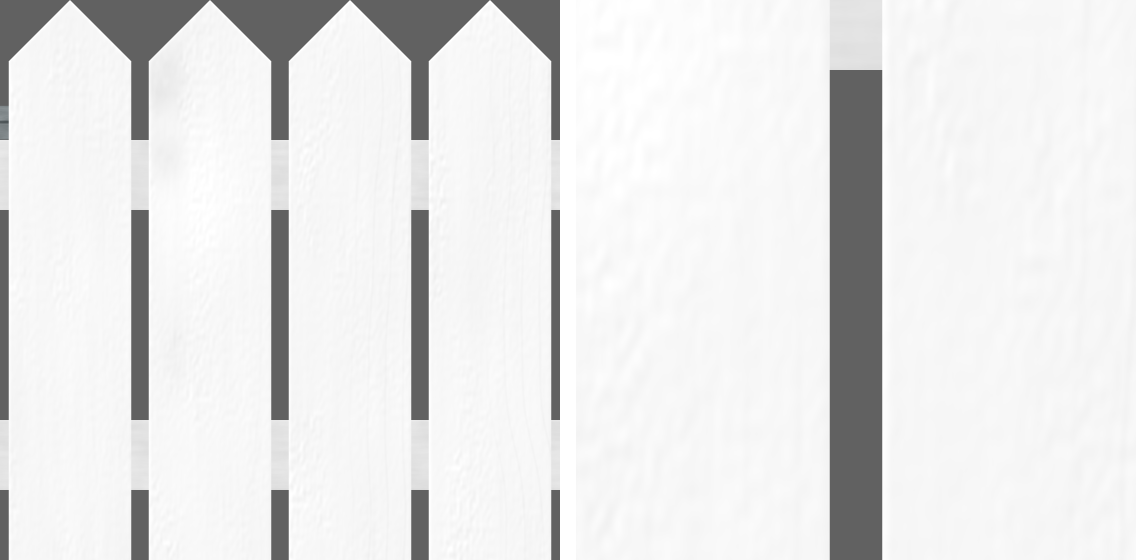
Left, the full canvas; right, a detail of the centre.
Reproduce this pattern procedurally as a WebGL 2 fragment shader.

```glsl
#version 300 es
precision highp float;
// A white picket fence on dark grey: four pointed boards over two rails.
// Boards and rails are distance functions; layered value noise gives each
// board its own grain, curved veins, raised flecks and soft smudges.
uniform vec2 u_resolution;
out vec4 outColor;

const float BOARDS = 4.0;
const float HALF_BOARD = 0.109375;
const float HALF_RAIL = 0.0625;
const vec3 BACKDROP = vec3(0.38);
const vec3 RAIL_PAINT = vec3(0.885);
const vec3 BOARD_PAINT = vec3(0.968);
const vec3 OLD_WOOD = vec3(0.50, 0.53, 0.54);

float hash(vec2 p) {
  vec3 q = fract(p.xyx * vec3(0.1031, 0.1030, 0.0973));
  q += dot(q, q.yzx + 33.33);
  return fract((q.x + q.y) * q.z);
}

float noise(vec2 p) {
  vec2 cell = floor(p);
  vec2 f = fract(p);
  f = f * f * (3.0 - 2.0 * f);
  float low = mix(hash(cell), hash(cell + vec2(1.0, 0.0)), f.x);
  float high = mix(hash(cell + vec2(0.0, 1.0)), hash(cell + 1.0), f.x);
  return mix(low, high, f.y);
}

float fbm(vec2 p) {
  float sum = 0.0;
  float gain = 0.5;
  for (int i = 0; i < 4; i++) {
    sum += gain * noise(p);
    p = p * 2.03 + 17.1;
    gain *= 0.5;
  }
  return sum;
}

// Coverage of a shape from its signed distance.
float cover(float d, float pixel) {
  return clamp(0.5 - d / pixel, 0.0, 1.0);
}

// Board centred on x = 0 with a right-angled tip at y = 1.
float picketDistance(vec2 p) {
  float x = abs(p.x);
  return max(x - HALF_BOARD, (x + p.y - 1.0) * 0.7071);
}

float spot(vec2 p, vec2 centre, vec2 radius) {
  vec2 q = (p - centre) / radius;
  return exp(-dot(q, q));
}

// Small raised flecks, lit from the upper left.
float emboss(vec2 p) {
  return noise(p) - noise(p + vec2(0.5, -0.5));
}

// Thin wandering lines along the board.
float veins(vec2 p, float seed) {
  float bend = 1.8 * noise(vec2(seed, p.y * 2.2)) + 0.5 * noise(p * 7.0 + seed);
  float line = abs(fract(p.x * 32.0 + bend) - 0.5);
  return 1.0 - smoothstep(0.0, 0.12, line);
}

vec3 boardColor(vec2 p, float index) {
  float seed = index * 19.7 + 3.0;
  vec2 q = p + vec2(seed, 0.0);
  float tone = 0.022 * (fbm(q * vec2(9.0, 4.0)) - 0.45);
  tone += 0.018 * (fbm(q * vec2(75.0, 3.5)) - 0.45);
  // Flecks gather in patches, mostly on the left side.
  float side = 1.0 - smoothstep(-0.09, 0.03, p.x);
  float patches = smoothstep(0.35, 0.65, fbm(q * vec2(16.0, 6.0)));
  tone += emboss(q * vec2(170.0, 90.0)) * (0.008 + 0.04 * patches * (0.3 + 0.7 * side));
  // Veins show best on the right half of the last two boards.
  float veined = mix(0.004, 0.014, step(1.5, index));
  tone -= veined * veins(p, seed) * smoothstep(-0.03, 0.05, p.x);
  // The second board has a bleached patch between grey smudges.
  float second = 1.0 - step(0.5, abs(index - 1.0));
  float smudge = spot(p, vec2(-0.085, 0.86), vec2(0.035, 0.06));
  smudge += 0.7 * spot(p, vec2(-0.08, 0.72), vec2(0.03, 0.045));
  smudge += 0.5 * spot(p, vec2(-0.06, 0.37), vec2(0.02, 0.06));
  float bleach = spot(p, vec2(-0.025, 0.66), vec2(0.075, 0.15));
  tone += second * (0.03 * bleach - 0.11 * smudge * fbm(q * vec2(28.0, 16.0)));
  // Bevel: bright left and sloped edges, faint shade on the right.
  float edge = smoothstep(-0.007, 0.0, picketDistance(p));
  float slope = smoothstep(0.87, 0.9, p.y);
  tone += edge * mix(0.03, -0.015, step(0.0, p.x) * (1.0 - slope));
  return clamp(BOARD_PAINT + tone, 0.0, 1.0);
}

vec3 railColor(vec2 p, float offset) {
  float grain = fbm(p * vec2(14.0, 110.0)) - 0.45;
  float blotch = fbm(p * vec2(30.0, 22.0)) - 0.45;
  float rim = smoothstep(HALF_RAIL - 0.006, HALF_RAIL, abs(offset));
  return RAIL_PAINT + 0.05 * grain + 0.05 * blotch + 0.02 * rim * sign(offset);
}

void main() {
  vec2 uv = gl_FragCoord.xy / u_resolution;
  float pixel = 1.0 / min(u_resolution.x, u_resolution.y);
  vec3 color = BACKDROP;
  // Weathered scrap behind the left edge, split by a dark seam.
  float scrap = max(abs(uv.y - 0.781) - 0.03, uv.x - 0.02);
  float seam = 1.0 - smoothstep(0.001, 0.004, abs(uv.y - 0.782));
  vec3 scrapColor = OLD_WOOD + 0.14 * (fbm(uv * vec2(40.0, 160.0)) - 0.45) - 0.2 * seam;
  color = mix(color, scrapColor, cover(scrap, pixel));
  // Two rails, half a canvas apart.
  float railOffset = mod(uv.y + 0.0625, 0.5) - 0.25;
  color = mix(color, railColor(uv, railOffset), cover(abs(railOffset) - HALF_RAIL, pixel));
  // Repeated boards.
  float index = floor(uv.x * BOARDS);
  vec2 local = vec2((fract(uv.x * BOARDS) - 0.5) / BOARDS, uv.y);
  color = mix(color, boardColor(local, index), cover(picketDistance(local), pixel));
  outColor = vec4(color, 1.0);
}
```
